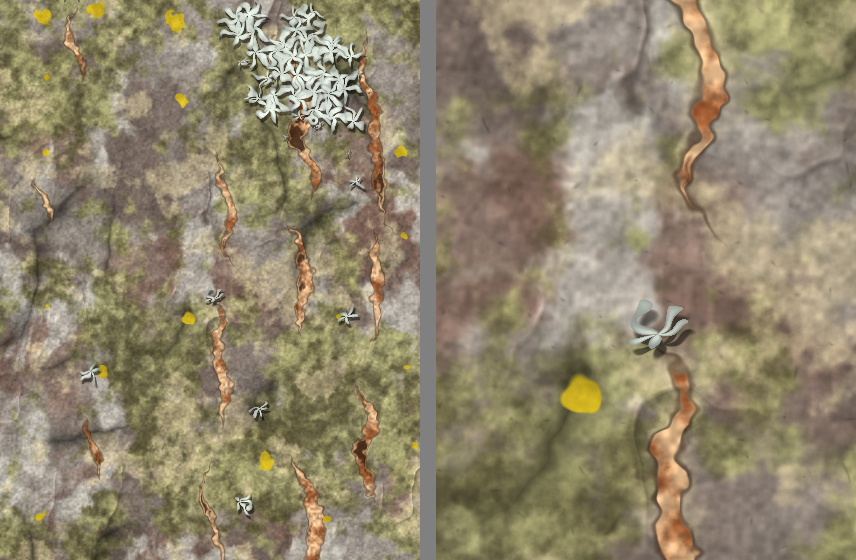
Left, the full canvas; right, a detail of the centre.
Write a Shadertoy shader that draws this texture.

```glsl
#define FISSURES 12
#define FISSURE_WIDTH 0.012
#define RELIEF_GAIN 1.7
#define SUN vec2(-0.0018, 0.0026)
#define MOSS_LEVEL 0.49
#define LOBE_SIZE 0.034
#define LICHEN_CENTRE vec2(0.53, 0.875)
#define SPOT_GRID 0.13
#define GRAIN 0.20

const vec3 MAUVE  = vec3(0.46, 0.405, 0.37);
const vec3 GREY   = vec3(0.61, 0.575, 0.54);
const vec3 SILVER = vec3(0.75, 0.73, 0.69);
const vec3 RED    = vec3(0.50, 0.35, 0.29);
const vec3 OLIVE  = vec3(0.38, 0.36, 0.22);
const vec3 MOSS   = vec3(0.63, 0.62, 0.41);
const vec3 TAN    = vec3(0.77, 0.71, 0.56);
const vec3 RUST   = vec3(0.58, 0.33, 0.18);
const vec3 CREAM  = vec3(0.90, 0.73, 0.55);
const vec3 HOLLOW = vec3(0.22, 0.13, 0.08);
const vec3 LICHEN = vec3(0.73, 0.76, 0.72);
const vec3 YELLOW = vec3(0.80, 0.69, 0.13);

vec2 hash2(vec2 p) {
    vec3 q = fract(p.xyx * vec3(0.1031, 0.1030, 0.0973));
    q += dot(q, q.yzx + 33.33);
    return fract((q.xx + q.yz) * q.zy);
}

float noise(vec2 p) {
    vec2 i = floor(p), f = fract(p);
    f = f * f * (3.0 - 2.0 * f);
    float low = mix(hash2(i).x, hash2(i + vec2(1, 0)).x, f.x);
    float high = mix(hash2(i + vec2(0, 1)).x, hash2(i + vec2(1, 1)).x, f.x);
    return mix(low, high, f.y);
}

float fbm(vec2 p) {
    float sum = 0.0, amp = 0.52;
    for (int i = 0; i < 5; i++) {
        sum += amp * noise(p);
        p = mat2(1.6, 1.2, -1.2, 1.6) * p + 17.3;
        amp *= 0.5;
    }
    return sum;
}

vec2 warp(vec2 p) {
    return p + 0.13 * (vec2(fbm(p * 5.0 + 3.0), fbm(p * 5.0 + 31.0)) - 0.5);
}

// Thin curved line where the noise crosses its middle
float crease(vec2 p) {
    return pow(1.0 - abs(2.0 * noise(p) - 1.0), 7.0);
}

// Bark height: plates, wrinkles and rough skin
float relief(vec2 p) {
    vec2 q = warp(p);
    float folded = smoothstep(0.4, 0.65, noise(p * 9.0 + 50.0));
    return 0.9 * fbm(q * vec2(15, 9)) + 0.24 * folded * crease(q * vec2(17, 10))
         + 0.30 * fbm(p * 55.0);
}

// Signed distance to the nearest upright tapering split
float fissure(vec2 p) {
    float nearest = 1.0;
    float ragged = 0.012 * (noise(p * 60.0) - 0.5) + 0.008 * (noise(p * 130.0) - 0.5);
    for (int i = 0; i < FISSURES; i++) {
        float k = float(i);
        vec2 rnd = hash2(vec2(k, 7.0)), at = fract(0.5 + k * vec2(0.7549, 0.5698));
        vec2 d = p - vec2(0.75 * sqrt(at.x), at.y);
        d.x += 0.10 * d.y + 0.035 * (noise(vec2(p.y * 16.0, k * 5.0)) - 0.5) + ragged;
        float size = mix(0.35, 1.0, smoothstep(0.0, 0.6, at.x));
        float t = d.y / (size * mix(0.07, 0.16, rnd.x));
        float width = FISSURE_WIDTH * size * mix(0.6, 1.25, rnd.y);
        nearest = min(nearest, abs(d.x) - width * (1.0 - t * t));
    }
    return nearest;
}

// Cover of leafy rosettes, positive inside a lobe
float lichen(vec2 p) {
    vec2 q = p / LOBE_SIZE;
    q += 0.55 * (vec2(noise(q * 2.3), noise(q * 2.3 + 40.0)) - 0.5);
    float cover = -1.0;
    for (int y = -1; y <= 1; y++)
    for (int x = -1; x <= 1; x++) {
        vec2 cell = floor(q) + vec2(x, y), rnd = hash2(cell + 9.0);
        vec2 centre = cell + 0.15 + 0.7 * rnd, d = q - centre;
        vec2 c = centre * LOBE_SIZE - LICHEN_CENTRE;
        float reach = length(vec2(dot(c, vec2(0.75, -0.66)) / 0.155, dot(c, vec2(0.66, 0.75)) / 0.085));
        float keep = 1.0 - smoothstep(0.75, 1.1, reach + 0.5 * (rnd.x - 0.5));
        keep = max(keep, 0.6 * step(0.985, rnd.y));
        float petal = 0.52 + 0.36 * cos(5.0 * atan(d.y, d.x) + 6.28 * rnd.x);
        cover = max(cover, petal * keep - length(d));
    }
    return cover;
}

// Small ragged yellow crusts
float spots(vec2 p) {
    vec2 q = p / SPOT_GRID, cell = floor(q), rnd = hash2(cell + 21.0);
    float radius = 0.14 * step(0.62, rnd.x) * mix(0.3, 1.0, hash2(cell + 80.0).x);
    vec2 d = q - cell - 0.3 - 0.4 * hash2(cell + 55.0);
    return radius - length(d) + 0.9 * radius * (noise(p * 110.0) - 0.5);
}

void mainImage(out vec4 fragColor, in vec2 fragCoord) {
    vec2 p = fragCoord / iResolution.y, q = warp(p);
    float aa = 1.5 / iResolution.y;
    float rough = fbm(p * 70.0), fine = noise(p * 230.0);

    // Mauve and silver bark
    vec3 col = mix(MAUVE, GREY, smoothstep(0.34, 0.62, fbm(q * 9.0)));
    col = mix(col, RED, 0.45 * smoothstep(0.55, 0.7, fbm(p * 8.0 + 60.0)));
    col = mix(col, SILVER, 0.85 * smoothstep(0.53, 0.68, fbm(q * vec2(17, 13) + 11.0)));

    // Moss in broken patches
    float patches = fbm(p * vec2(7, 6) + 24.0) + 0.5 * (fbm(p * 38.0) - 0.5);
    float moss = smoothstep(MOSS_LEVEL - 0.08, MOSS_LEVEL + 0.10, patches);
    vec3 mossColor = mix(OLIVE, MOSS, smoothstep(0.3, 0.68, 0.5 * rough + 0.5 * fbm(p * 13.0 + 5.0)));
    col = mix(col, mossColor, 0.85 * moss);
    col = mix(col, TAN, 0.6 * smoothstep(0.56, 0.7, fbm(p * 16.0 + 90.0) + 0.2 * (rough - 0.5)));

    // Sunlit relief, dark creases and grain
    float light = 1.0 + RELIEF_GAIN * (relief(p) - relief(p + SUN));
    float cracked = smoothstep(0.48, 0.7, noise(p * 7.0 + 13.0));
    light *= 1.0 - 0.5 * cracked * crease(q * vec2(11, 7) + 35.0);
    light *= 1.0 + GRAIN * (fine - 0.5) + 0.35 * (rough - 0.5);
    col *= light;

    // Splits with pale lips, orange wood and hollows
    float gap = fissure(p);
    col = mix(col, TAN * light, 0.5 * smoothstep(0.016, 0.0, gap) * smoothstep(0.35, 0.6, rough));
    vec3 wood = mix(RUST, CREAM, smoothstep(0.3, 0.62, fbm(p * 45.0 + 8.0))) * (0.8 + 0.4 * fine);
    float hollow = smoothstep(0.5, 0.62, fbm(p * vec2(34, 20) + 70.0)) * smoothstep(0.0, -0.004, gap);
    wood = mix(wood, HOLLOW, 0.85 * hollow);
    col = mix(col, HOLLOW, 0.5 * smoothstep(0.004, 0.0, abs(gap - 0.001)));
    col = mix(col, wood, smoothstep(aa, -aa, gap));

    // Yellow crusts, then leafy lichen over its own shadow
    col = mix(col, YELLOW * (0.75 + 0.5 * rough), smoothstep(0.0, 0.025, spots(p)));
    float shadow = smoothstep(-0.08, 0.1, lichen(p + vec2(-0.003, 0.006)));
    col *= 1.0 - 0.5 * shadow;
    float leaf = lichen(p);
    vec3 leafColor = LICHEN * (0.82 + 0.35 * smoothstep(0.0, 0.35, leaf)) * (0.8 + 0.4 * rough);
    col = mix(col, leafColor, smoothstep(0.0, aa / LOBE_SIZE, leaf));

    fragColor = vec4(clamp(col, 0.0, 1.0), 1.0);
}
```
